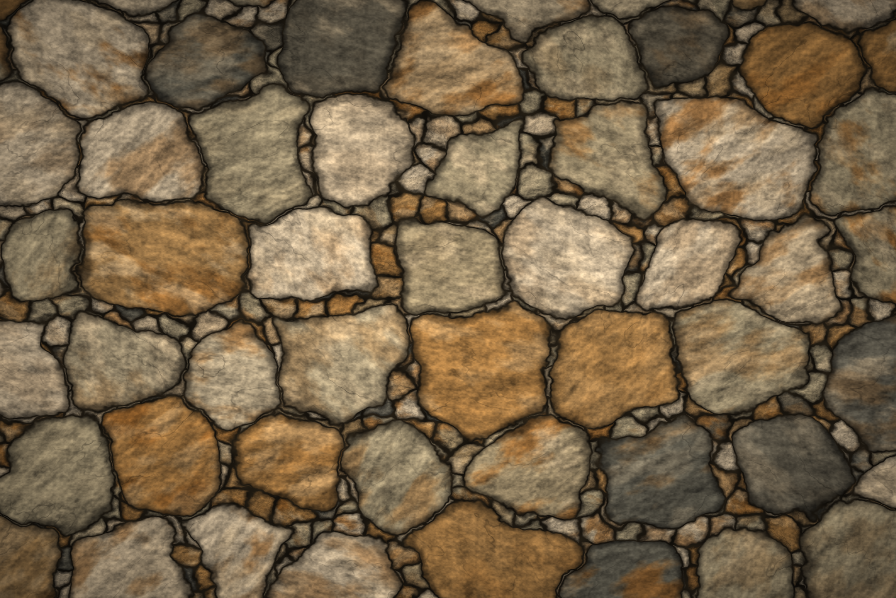
A WebGL 1 fragment shader for this texture:

```glsl
precision highp float;
// Dry stone wall: large rounded blocks in loose courses, with small chips
// wedged in the dark joints. Both layers are weighted Voronoi cells, tinted
// per stone and weathered with layered noise, under a soft vignette.
uniform vec2 u_resolution;

float hash(vec2 p) {
  return fract(sin(dot(p, vec2(127.1, 311.7))) * 43758.5453);
}

float noise(vec2 p) {
  vec2 i = floor(p), f = fract(p);
  f = f * f * (3.0 - 2.0 * f);
  return mix(mix(hash(i), hash(i + vec2(1, 0)), f.x),
             mix(hash(i + vec2(0, 1)), hash(i + vec2(1, 1)), f.x), f.y);
}

float fbm(vec2 p) {
  float sum = 0.0, amp = 0.5;
  for (int i = 0; i < 5; i++) {
    sum += amp * noise(p);
    p = mat2(1.6, 1.2, -1.2, 1.6) * p + 3.7;
    amp *= 0.5;
  }
  return sum;
}

// Offset to a stone's centre (xy) and its size weight (z); rows are staggered.
vec3 seed(vec2 p, vec2 cell, out vec2 id) {
  float row = floor(p.y) + cell.y;
  float shift = 0.5 * mod(row, 2.0) + 0.3 * hash(vec2(row, 7.0));
  id = vec2(floor(p.x - shift) + cell.x, row);
  vec2 jitter = vec2(hash(id + 11.3), hash(id + 37.9)) - 0.5;
  vec2 centre = id + vec2(shift + 0.5, 0.5) + jitter * vec2(0.55, 0.5);
  return vec3(centre - p, 0.28 * hash(id + 5.1));
}

// Distance to the stone's rounded edge (x) and offset to its centre (yz).
vec3 stone(vec2 p, out vec2 id) {
  vec3 own = vec3(0.0);
  vec2 other;
  float best = 9.0, edge = 1.0;
  for (int j = -2; j <= 2; j++)
    for (int i = -2; i <= 2; i++) {
      vec3 s = seed(p, vec2(i, j), other);
      float d = dot(s.xy, s.xy) - s.z;
      if (d < best) { best = d; own = s; id = other; }
    }
  for (int j = -2; j <= 2; j++)
    for (int i = -2; i <= 2; i++) {
      vec3 s = seed(p, vec2(i, j), other);
      vec2 across = s.xy - own.xy;
      if (dot(across, across) > 0.0001) {
        float d = (dot(s.xy, s.xy) - s.z - best) / (2.0 * length(across));
        float blend = max(0.09 - abs(edge - d), 0.0) / 0.09;
        edge = min(edge, d) - 0.0225 * blend * blend;
      }
    }
  return vec3(edge, own.xy);
}

// Weathered rock face: base tint, stains, bedding relief and grain.
vec3 rock(vec2 p, vec2 id, vec2 toCentre) {
  float angle = (hash(id + 2.2) - 0.5) * 2.2;
  mat2 turn = mat2(cos(angle), sin(angle), -sin(angle), cos(angle));
  vec2 q = turn * p * vec2(1.0, 1.7) + 9.0 * hash(id + 8.8);

  vec3 tint = mix(vec3(0.61, 0.55, 0.43), vec3(0.62, 0.45, 0.25),
                  smoothstep(0.4, 0.75, hash(id + 1.7)));
  tint = mix(tint, vec3(0.76, 0.68, 0.56), smoothstep(0.5, 0.8, hash(id + 4.3)));
  tint = mix(tint, vec3(0.33, 0.32, 0.28), 0.85 * step(0.89, hash(id + 6.1)));

  float rust = smoothstep(0.44, 0.66, fbm(q * 2.6 + 20.0));
  float pale = smoothstep(0.45, 0.65, fbm(q * 3.2 + 50.0));
  tint = mix(tint, vec3(0.58, 0.37, 0.16), rust * 0.8 * hash(id + 3.1));
  tint = mix(tint, vec3(0.80, 0.70, 0.55), pale * 0.65 * hash(id + 9.4));

  float relief = fbm(q * 5.0) - fbm(q * 5.0 + turn * vec2(-0.12, 0.2));
  float crack = 1.0 - smoothstep(0.0, 0.018, abs(fbm(q * 1.8 + 70.0) - 0.5));
  float light = 0.98 + 1.1 * relief + 0.5 * (fbm(q * 6.0 + 30.0) - 0.5);
  light += 0.2 * (noise(p * 38.0) - 0.5) + 0.14 * (noise(p * 75.0) - 0.5);
  vec2 slope = vec2(hash(id + 7.7) - 0.5, -0.35);
  light += 0.28 * dot(toCentre, slope);
  return tint * light * (1.0 - 0.22 * crack * noise(q * 3.0));
}

void main() {
  vec2 uv = gl_FragCoord.xy / u_resolution.y;
  vec2 p = uv * vec2(4.7, 5.7) + 3.3;
  vec2 rough = vec2(fbm(p * 3.5), fbm(p * 3.5 + 40.0)) - 0.5;
  vec2 fine = vec2(noise(p * 24.0), noise(p * 24.0 + 15.0)) - 0.5;
  vec2 warped = p + 0.22 * rough + 0.014 * fine;

  vec2 blockId, chipId;
  vec3 block = stone(warped, blockId);
  vec3 chip = stone(warped * 4.2 + 60.0, chipId);

  // Joints widen in places, making room for chips.
  float joint = 0.022 + 0.085 * smoothstep(0.35, 0.75, noise(p * 1.7 + 5.0));
  float inset = block.x - joint;
  float chipInset = min(chip.x / 4.2 - 0.012, -inset - 0.016);

  vec3 color = vec3(0.11, 0.09, 0.06) * (0.6 + 0.8 * noise(p * 14.0));
  vec3 chipColor = rock(p * 1.6, chipId, chip.yz);
  chipColor *= mix(0.45, 0.88, smoothstep(0.0, 0.035, chipInset));
  color = mix(color, chipColor, smoothstep(-0.008, 0.008, chipInset));

  vec3 blockColor = rock(p, blockId, block.yz);
  blockColor *= mix(0.5, 1.0, smoothstep(-0.01, 0.07, inset + 0.06 * rough.x));
  color = mix(color, blockColor, smoothstep(-0.01, 0.01, inset));

  vec2 fromCentre = 2.0 * gl_FragCoord.xy / u_resolution - 1.0;
  color *= 1.08 - 0.27 * dot(fromCentre, fromCentre);
  gl_FragColor = vec4(clamp(color, 0.0, 1.0), 1.0);
}
```
